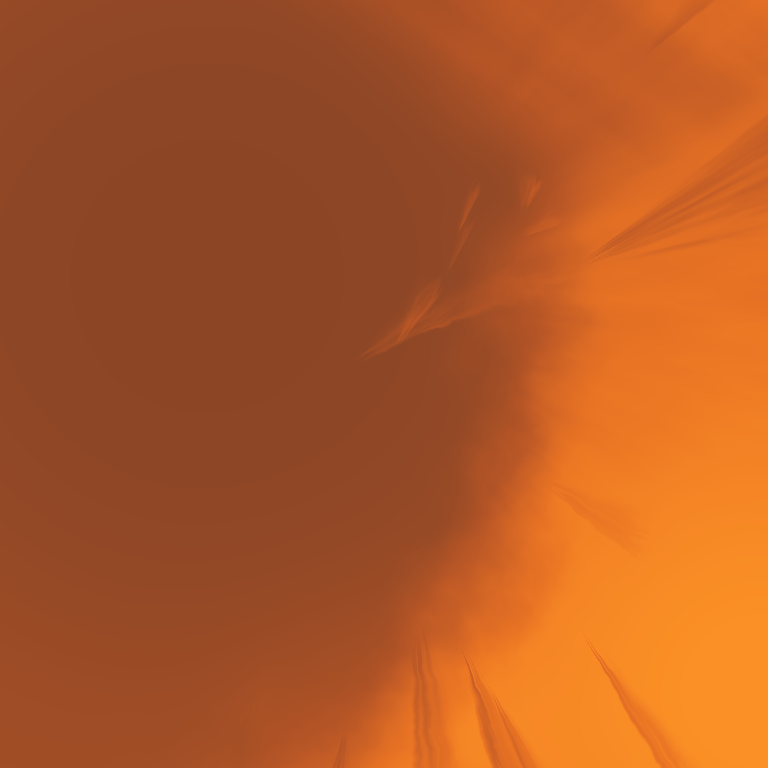
Give the GLSL for this background, as a WebGL 2 fragment shader.

```glsl
#version 300 es
precision highp float;
uniform vec2 u_resolution;
out vec4 outColor;

#define EMBER_DARK vec3(0.545, 0.273, 0.15)
#define EMBER_MID vec3(0.73, 0.34, 0.15)
#define EMBER_HOT vec3(0.93, 0.46, 0.14)
#define EMBER_GLOW vec3(1.0, 0.60, 0.15)
#define RAY_CENTER vec2(0.43, 0.61)
#define WEDGE_TIP vec2(0.758, 0.645)
#define RAY_AMOUNT 0.16
#define SMOKE_AMOUNT 0.34

const int SHADOWS = 8;
const int FLAMES = 7;

float hash(vec2 p) {
  vec3 q = fract(p.xyx * vec3(0.1031, 0.1030, 0.0973));
  q += dot(q, q.yzx + 33.33);
  return fract((q.x + q.y) * q.z);
}

float noise(vec2 p) {
  vec2 i = floor(p), f = fract(p);
  f = f * f * (3.0 - 2.0 * f);
  return mix(mix(hash(i), hash(i + vec2(1, 0)), f.x),
             mix(hash(i + vec2(0, 1)), hash(i + vec2(1, 1)), f.x), f.y);
}

float fbm(vec2 p) {
  float sum = 0.0, amp = 0.5;
  for (int i = 0; i < 5; i++) {
    sum += amp * noise(p);
    p = mat2(1.6, 1.2, -1.2, 1.6) * p + 7.3;
    amp *= 0.5;
  }
  return sum;
}

// Dry brush fan: thin at the tip, one crisp side, loose fibres at the other
float stroke(vec2 p, vec4 seg, float width) {
  vec2 axis = seg.zw - seg.xy, rel = p - seg.xy;
  float len = length(axis);
  axis /= len;
  float along = dot(rel, axis) / len;
  float spread = 0.2 + 0.8 * clamp(along, 0.0, 1.2);
  float across = dot(rel, vec2(-axis.y, axis.x)) / (width * spread);
  across += 0.5 * (fbm(p * 45.0) - 0.5);
  float fibre = noise(vec2(across * 3.5, along * 1.5) + seg.zw * 30.0);
  float fine = noise(vec2(across * 9.0, along * 3.0) + seg.xy * 50.0);
  float body = smoothstep(-1.15, -0.75, across) * (1.0 - smoothstep(-0.7, 1.4, across));
  float ragged = along + 0.35 * (fibre - 0.5) + 0.2 * (fine - 0.5);
  return body * (0.35 + 0.8 * fibre + 0.35 * fine)
    * smoothstep(0.0, 0.3, ragged) * (1.0 - smoothstep(0.9, 1.3, ragged));
}

// Heat of the lower right, outside a dark rounded mass
float lowerHeat(vec2 p, float smoke) {
  vec2 e = vec2(max(p.x - 0.25, 0.0) / 0.38, (p.y - 0.5) / 0.48);
  float rim = length(e) + SMOKE_AMOUNT * smoke;
  float heat = 0.62 * smoothstep(0.83, 1.4, rim);
  heat *= smoothstep(0.12, 0.46, p.x + 0.1 * p.y);
  vec2 g = p - vec2(0.99, 0.1), floorGlow = p - vec2(0.5, 0.02);
  return heat + 0.3 * exp(-5.0 * dot(g, g)) * smoothstep(0.7, 1.3, rim)
    + 0.13 * exp(-30.0 * dot(floorGlow, floorGlow));
}

// Heat of the upper right, above a falling diagonal
float upperHeat(vec2 p) {
  vec2 rel = p - vec2(0.39, 1.0);
  float side = dot(rel, vec2(0.607, 0.794));
  float along = dot(rel, vec2(0.794, -0.607));
  float grain = fbm(vec2(side * 18.0, along * 2.5)) - 0.5;
  float heat = 0.37 * smoothstep(-0.07, 0.1, side + 0.05 * grain);
  heat *= mix(0.5, 1.0, smoothstep(0.5, 0.75, p.x));
  return heat + 1.0 * max(side - 0.14, 0.0) * smoothstep(0.65, 0.95, p.x)
    + 0.2 * grain * smoothstep(0.0, 0.12, side);
}

// Frayed dark wedge fanning to the right edge
float wedge(vec2 p) {
  vec2 rel = p - WEDGE_TIP;
  float slope = rel.y / max(rel.x + 0.02, 0.004);
  float fray = fbm(vec2(slope * 13.0, rel.x * 10.0)) - 0.5;
  float fibre = fbm(vec2(slope * 26.0, rel.x * 7.0) + 9.0) - 0.5;
  float v = slope + 0.5 * fray;
  float mask = smoothstep(0.12, 0.6, v) * (1.0 - smoothstep(0.68, 0.8, slope + 0.15 * fray));
  float start = smoothstep(0.0, 0.05, rel.x + 0.1 * fibre);
  return clamp(mask * start * (0.7 + 1.3 * fibre + 0.8 * rel.x), 0.0, 1.0);
}

vec3 palette(float h) {
  vec3 c = mix(EMBER_DARK, EMBER_MID, smoothstep(-0.05, 0.5, h));
  c = mix(c, EMBER_HOT, smoothstep(0.35, 0.88, h));
  return mix(c, EMBER_GLOW, smoothstep(0.74, 1.02, h));
}

void main() {
  vec2 p = gl_FragCoord.xy / u_resolution;
  float smoke = fbm(p * 9.0) - 0.5;

  // Large masses, parted by a rising beam
  float beam = dot(p - vec2(0.8, 0.74), vec2(-0.425, 0.905));
  float heat = mix(lowerHeat(p, smoke), upperHeat(p), smoothstep(-0.03, 0.1, beam));
  vec2 notch = (p - vec2(0.64, 0.735)) / 0.09;
  heat *= 1.0 - 0.65 * exp(-dot(notch, notch) + smoke);

  // Soft radial grain
  vec2 ray = p - RAY_CENTER;
  float grain = fbm(vec2(atan(ray.y, ray.x) * 11.0, length(ray) * 5.0)) - 0.5;
  heat += RAY_AMOUNT * grain * smoothstep(0.08, 0.4, heat) * (1.0 - smoothstep(0.65, 0.9, heat));
  heat = mix(heat, 0.33, 0.85 * wedge(p));

  // Dark strokes: tip and end, then width and strength
  vec4 shadow[SHADOWS] = vec4[](vec4(0.545, 0.19, 0.575, -0.02), vec4(0.605, 0.15, 0.67, -0.01),
    vec4(0.765, 0.17, 0.89, -0.01), vec4(0.45, 0.045, 0.442, -0.01), vec4(0.335, 0.09, 0.31, -0.01),
    vec4(0.71, 0.375, 0.82, 0.315), vec4(0.84, 0.93, 0.92, 1.01), vec4(0.64, 0.1, 0.70, -0.01));
  vec2 shadowForm[SHADOWS] = vec2[](vec2(0.036, 0.38), vec2(0.026, 0.4), vec2(0.022, 0.25),
    vec2(0.012, 0.4), vec2(0.022, 0.22), vec2(0.03, 0.1), vec2(0.016, 0.25), vec2(0.014, 0.3));
  for (int i = 0; i < SHADOWS; i++)
    heat *= 1.0 - shadowForm[i].y * min(stroke(p, shadow[i], shadowForm[i].x), 1.2);

  // Bright strokes around the notch
  vec4 flame[FLAMES] = vec4[](vec4(0.462, 0.53, 0.555, 0.595), vec4(0.515, 0.55, 0.557, 0.622),
    vec4(0.54, 0.57, 0.68, 0.65), vec4(0.593, 0.69, 0.616, 0.75),
    vec4(0.58, 0.64, 0.605, 0.70), vec4(0.68, 0.725, 0.69, 0.765), vec4(0.675, 0.69, 0.715, 0.715));
  vec2 flameForm[FLAMES] = vec2[](vec2(0.026, 0.2), vec2(0.017, 0.26), vec2(0.04, 0.15),
    vec2(0.008, 0.25), vec2(0.007, 0.16), vec2(0.017, 0.25), vec2(0.012, 0.25));
  for (int i = 0; i < FLAMES; i++)
    heat += flameForm[i].y * stroke(p, flame[i], flameForm[i].x) * (1.0 - clamp(heat, 0.0, 1.0));

  // Faint warmth away from the darkest spot
  float base = 0.21 * smoothstep(0.1, 0.72, length(p - vec2(0.27, 0.64)));
  heat = mix(base, 1.0, clamp(heat, 0.0, 1.0));
  outColor = vec4(palette(heat), 1.0);
}
```
